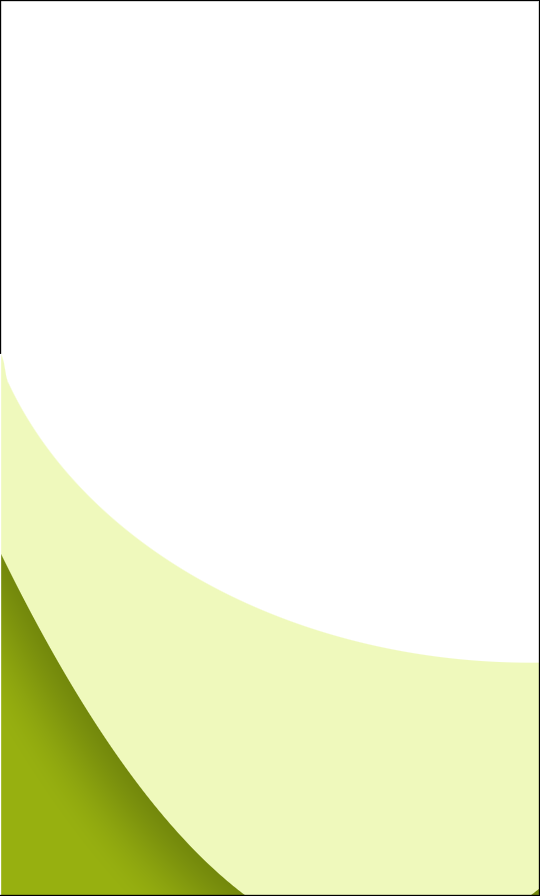
A Shadertoy shader for this background:

```glsl
// A white card with a thin dark outline and two sweeping curves at its foot.
// A pale lime field lies under an elliptical arc; an olive corner lies under
// a parabola, with a soft inner shadow along its curved edge.

// Height of the pale field: the lower arc of an ellipse, with a small tip at the left.
float paleHeight(float x) {
    float u = (x - 0.5924) / 0.6185;
    float arc = 0.7292 - 0.4688 * sqrt(max(1.0 - u * u, 0.0));
    return arc + 0.013 * (1.0 - smoothstep(0.003, 0.0085, x));
}

// Approximate depth below the olive parabola, measured across its edge.
float oliveDepth(vec2 p) {
    float height = 0.3841 - 2.048 * p.x + 2.365 * p.x * p.x;
    float slope = 4.73 * p.x - 2.048;
    return (height - p.y) / sqrt(1.0 + slope * slope);
}

// Smooth coverage of the region where the depth is positive.
float cover(float depth, float width) {
    return clamp(depth / width + 0.5, 0.0, 1.0);
}

void mainImage(out vec4 fragColor, in vec2 fragCoord) {
    vec2 p = fragCoord / iResolution.y;
    float pixel = 1.0 / iResolution.y;
    float right = iResolution.x / iResolution.y;

    // Pale field on white
    float paleDepth = paleHeight(p.x) - p.y;
    vec3 color = mix(vec3(1.0), vec3(0.937, 0.976, 0.737),
                     cover(paleDepth, max(fwidth(paleDepth), pixel)));

    // Olive corner, darkening towards the curve
    float depth = oliveDepth(p);
    float shadow = 1.0 - smoothstep(-0.025, 0.088, depth);
    vec3 olive = mix(vec3(0.592, 0.690, 0.062), vec3(0.430, 0.510, 0.045), shadow);
    color = mix(color, olive, cover(depth, pixel));

    // Outline: the left side turns white beside the coloured fields
    float line = 1.0 / 768.0;
    vec3 leftColor = vec3(1.0 - cover(p.y - 0.605, pixel));
    color = mix(color, leftColor, cover(line - p.x, pixel));
    float edge = min(right - p.x, min(p.y, 1.0 - p.y));
    color = mix(color, vec3(0.0), cover(line - edge, pixel));

    fragColor = vec4(color, 1.0);
}
```
